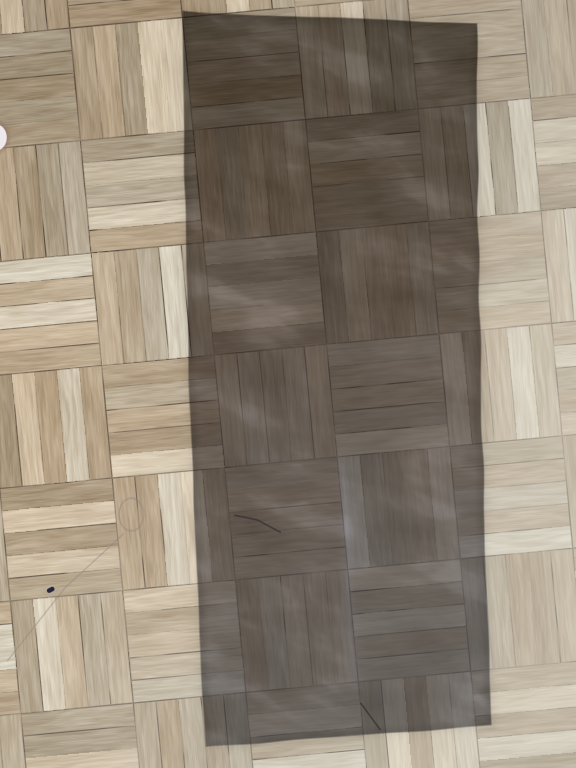
Reproduce this texture procedurally as a Shadertoy shader.

```glsl
const float TILE = 0.1471;
const float STRIPS = 5.0;

float hash(vec2 p) {
    vec3 q = fract(p.xyx * vec3(0.1031, 0.1030, 0.0973));
    q += dot(q, q.yzx + 33.33);
    return fract((q.x + q.y) * q.z);
}

float noise(vec2 p) {
    vec2 cell = floor(p), f = fract(p);
    f = f * f * (3.0 - 2.0 * f);
    return mix(mix(hash(cell), hash(cell + vec2(1, 0)), f.x),
               mix(hash(cell + vec2(0, 1)), hash(cell + vec2(1, 1)), f.x), f.y);
}

float fbm(vec2 p) {
    float sum = 0.0, amp = 0.5;
    for (int i = 0; i < 4; i++) {
        sum += amp * noise(p);
        p = mat2(1.6, 1.2, -1.2, 1.6) * p + 7.3;
        amp *= 0.5;
    }
    return sum;
}

float segment(vec2 p, vec2 a, vec2 b) {
    vec2 ab = b - a;
    return length(p - a - ab * clamp(dot(p - a, ab) / dot(ab, ab), 0.0, 1.0));
}

float stroke(float dist, float width, float px) {
    return 1.0 - smoothstep(width - 0.5 * px, width + px, dist);
}

// Long fibres, pores and broad growth rings along one strip
float woodGrain(float along, float across, float seed) {
    vec2 p = vec2(along, across) + seed * vec2(37.0, 91.0);
    float warp = fbm(p * vec2(2.0, 9.0));
    float rings = 0.5 + 0.5 * sin(70.0 * across + 18.0 * warp + seed * 40.0);
    float fibres = noise(p * vec2(4.0, 60.0));
    float pores = noise(p * vec2(9.0, 120.0));
    return 0.22 * (rings - 0.5) + 0.45 * (fibres - 0.5) + 0.35 * (pores - 0.5)
         + 0.9 * (warp - 0.47);
}

// Basket-weave parquet: strips turn by a right angle from tile to tile
vec3 parquet(vec2 p, float px) {
    vec2 axis = vec2(0.9956, -0.0935);
    vec2 d = p - vec2(0.4115, 0.302);
    vec2 g = vec2(dot(d, axis), dot(d, vec2(-axis.y, axis.x))) / TILE;
    vec2 tile = floor(g), f = fract(g);
    bool upright = mod(tile.x + tile.y, 2.0) < 0.5;
    vec2 s = upright ? f.yx : f;
    float strip = floor(s.y * STRIPS);
    float seed = hash(tile * 7.0 + vec2(strip * 3.0 + 211.0, strip + 157.0));
    float tileTone = hash(tile + 63.0);

    // Mostly even strips with an occasional pale one
    float tone = 0.18 + 0.38 * seed + 0.30 * smoothstep(0.72, 0.82, seed);
    tone += 0.26 * (tileTone - 0.5) + 0.55 * woodGrain(s.x, s.y, seed);
    vec3 wood = mix(vec3(0.61, 0.535, 0.43), vec3(0.87, 0.825, 0.74), tone);
    wood *= mix(vec3(1.02, 0.99, 0.96), vec3(0.98, 1.0, 1.02), hash(tile + strip + 17.0));

    // Joints fade in and out along their length
    float joint = floor(s.y * STRIPS + 0.5);
    float jointSeed = hash(tile * 5.0 + joint * 11.0 + 131.0);
    float stripDist = abs(s.y * STRIPS - joint) / STRIPS * TILE;
    float broken = smoothstep(0.25, 0.65, noise(vec2(s.x * 5.0, jointSeed * 90.0)));
    float seam = stroke(stripDist, 0.0004, px) * jointSeed * mix(0.25, 0.9, broken);
    vec2 rim = min(f, 1.0 - f) * TILE;
    float rimFade = 0.2 + 0.5 * noise(g * 4.0 + 50.0);
    seam = max(seam, rimFade * stroke(min(rim.x, rim.y), 0.0005, px));
    return mix(wood, vec3(0.25, 0.20, 0.17), seam);
}

// Signed distance to the slightly flared cloth, negative inside
float clothEdge(vec2 p) {
    float wobble = 0.003 * (noise(p * 18.0) - 0.5);
    float left = 0.239 + 0.030 * p.y * p.y;
    float right = 0.621 + 0.022 * p.y * p.y;
    float top = 0.0156 + 0.04 * (p.x - 0.245);
    float bottom = 0.973 - 0.076 * (p.x - 0.267);
    return max(max(left - p.x, p.x - right), max(top - p.y, p.y - bottom)) + wobble;
}

// Sheer dark fabric with soft folds over the floor
vec3 sheerCloth(vec3 under, vec2 p, float edge) {
    float lower = smoothstep(0.05, 0.75, p.y);
    vec3 col = under * vec3(0.51, 0.505, 0.50);
    col += mix(vec3(0.004, -0.002, -0.006), vec3(0.042, 0.043, 0.055), lower);
    float warmth = exp(-14.0 * (p.y - 0.43) * (p.y - 0.43));
    col += warmth * vec3(0.018, 0.002, -0.004);

    vec2 drape = p + 0.035 * vec2(noise(p * 9.0), noise(p * 9.0 + 31.0));
    float folds = fbm(vec2(drape.x * 10.0 + drape.y * 5.0, drape.y * 24.0 - drape.x * 9.0));
    float sheen = smoothstep(0.52, 0.75, folds);
    col += (folds - 0.47) * 0.10 + sheen * vec3(0.035, 0.036, 0.042);

    float ridgeX = 0.447 + 0.045 * (p.y - 0.62) + 0.006 * (noise(vec2(p.y * 22.0, 4.0)) - 0.5);
    float ridgeSpan = smoothstep(0.57, 0.66, p.y) * (1.0 - smoothstep(0.86, 0.92, p.y));
    float ridge = exp(-abs(p.x - ridgeX) / 0.005) * (0.3 + 0.7 * noise(p * 30.0));
    col += ridgeSpan * ridge * vec3(0.06, 0.07, 0.12);
    return col * (1.0 - 0.10 * smoothstep(-0.014, 0.0, edge));
}

void mainImage(out vec4 fragColor, in vec2 fragCoord) {
    float px = 1.0 / iResolution.y;
    vec2 p = vec2(fragCoord.x, iResolution.y - fragCoord.y) * px;

    // Floor with cool daylight growing to the lower right
    vec3 col = parquet(p, px);
    float daylight = smoothstep(0.15, 1.1, p.x + 0.45 * p.y);
    col = mix(col, vec3(0.87, 0.875, 0.85), 0.45 * daylight);
    col *= 0.95 + 0.06 * smoothstep(0.0, 0.5, p.y);

    // Fabric and its faint contact shadow
    float edge = clothEdge(p);
    col *= 1.0 - 0.08 * exp(-max(edge, 0.0) / 0.006);
    vec3 cloth = sheerCloth(col, p, edge);
    col = mix(col, cloth, 1.0 - smoothstep(-0.0015, 0.0015, edge));

    // Dark loose fibres on the fabric
    float fibre = segment(p, vec2(0.306, 0.671), vec2(0.335, 0.677));
    fibre = min(fibre, segment(p, vec2(0.335, 0.677), vec2(0.365, 0.693)));
    fibre = min(fibre, segment(p, vec2(0.470, 0.916), vec2(0.495, 0.950)));
    col = mix(col, vec3(0.18, 0.16, 0.17), 0.65 * stroke(fibre, 0.0007, px));

    // Pale curled thread, ink spot and bright object at the left
    float thread = abs(length((p - vec2(0.171, 0.670)) * vec2(1.0, 0.75)) - 0.016);
    thread = min(thread, segment(p, vec2(0.161, 0.695), vec2(0.085, 0.765)));
    thread = min(thread, segment(p, vec2(0.085, 0.765), vec2(0.010, 0.860)));
    col = mix(col, vec3(0.56, 0.49, 0.47), 0.4 * stroke(thread, 0.0006, px));
    float spot = segment(p, vec2(0.064, 0.769), vec2(0.068, 0.767));
    col = mix(col, vec3(0.14, 0.15, 0.24), stroke(spot, 0.0026, px));
    float disc = length((p - vec2(-0.006, 0.179)) * vec2(1.0, 0.85));
    col = mix(col, vec3(0.58, 0.43, 0.38), 0.5 * stroke(disc, 0.017, 4.0 * px));
    col = mix(col, vec3(0.93, 0.91, 0.92), stroke(disc, 0.0145, px));

    fragColor = vec4(clamp(col, 0.0, 1.0), 1.0);
}
```
